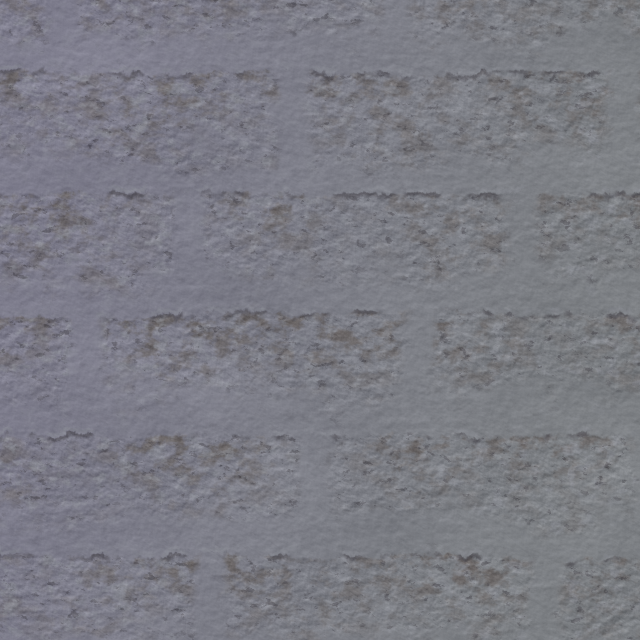
This texture is drawn by a three.js fragment shader. Its source:

```glsl
// Weathered brick wall under worn blue-grey paint, with smeared mortar courses.
varying vec2 vUv;

const vec3 PAINT_LEFT = vec3(0.488, 0.484, 0.548);
const vec3 PAINT_RIGHT = vec3(0.486, 0.498, 0.514);
const vec3 STAIN = vec3(0.400, 0.378, 0.372);
const vec3 PALE = vec3(0.545, 0.555, 0.585);
const vec3 PIT = vec3(0.270, 0.260, 0.285);

const float COURSE_TOP = 0.889;     // height of one brick's upper edge
const float COURSE_HEIGHT = 0.189;
const float BRICK_LENGTH = 0.52;
const float JOINT_X = 0.456;        // upright joint of the first course
const float JOINT_SHIFT = 0.31;     // shift per course, in brick lengths
const float JOINT_HALF = 0.020;
const float BRICK_SHARE = 0.68;     // part of a course not under mortar
const vec2 RELIEF_SCALE = vec2(38.0, 52.0);
const vec2 LIGHT_STEP = vec2(-0.0008, 0.0018);
const float GRAIN = 0.085;

vec2 hash2(vec2 p) {
  vec3 q = fract(p.xyx * vec3(0.1031, 0.1030, 0.0973));
  q += dot(q, q.yzx + 33.33);
  return fract((q.xx + q.yz) * q.zy);
}

float corner(vec2 cell, vec2 offset) {
  return dot(hash2(cell) * 2.0 - 1.0, offset);
}

// Gradient noise around zero
float noise(vec2 p) {
  vec2 i = floor(p), f = fract(p);
  vec2 w = f * f * f * (f * (f * 6.0 - 15.0) + 10.0);
  vec2 r = vec2(1.0, 0.0);
  float low = mix(corner(i, f), corner(i + r.xy, f - r.xy), w.x);
  float high = mix(corner(i + r.yx, f - r.yx), corner(i + r.xx, f - r.xx), w.x);
  return mix(low, high, w.y);
}

float fbm(vec2 p) {
  float sum = 0.0, amp = 0.5;
  for (int i = 0; i < 4; i++) {
    sum += amp * noise(p);
    p = p * 2.03 + vec2(17.1, 9.7);
    amp *= 0.6;
  }
  return sum;
}

float relief(vec2 p) {
  return fbm(p * RELIEF_SCALE + 3.0);
}

void main() {
  vec2 p = vUv;

  // Ragged course layout: edge is signed, positive below a brick's top
  vec2 bend = vec2(noise(p * 9.0 + 40.0), noise(p * vec2(7.0, 3.0))) * 0.012;
  vec2 chips = vec2(noise(p * 38.0 + 11.0), fbm(p * vec2(42.0, 30.0))) * 0.021;
  vec2 wall = p + bend + chips;
  float depth = (COURSE_TOP - wall.y) / COURSE_HEIGHT;
  float row = floor(depth);
  float down = depth - row;
  float edge = fract(depth + 0.5) - 0.5;

  // Exposed brick face between bed mortar and upright joints
  float along = fract((wall.x - JOINT_X) / BRICK_LENGTH + row * JOINT_SHIFT + 0.5);
  float jointDist = abs(along - 0.5) * BRICK_LENGTH;
  float beside = smoothstep(JOINT_HALF * 0.7, JOINT_HALF * 1.7, jointDist);
  float smear = fbm(p * vec2(8.0, 14.0) + 60.0);
  float bed = smoothstep(BRICK_SHARE - 0.16, BRICK_SHARE + 0.14, down + smear * 0.8);
  float face = smoothstep(0.0, 0.04, down) * (1.0 - bed) * beside;

  // Paint with a slow drift from violet to green-grey
  float drift = smoothstep(-0.1, 1.0, p.x + 0.25 * (0.5 - p.y));
  vec3 color = mix(PAINT_LEFT, PAINT_RIGHT, drift);
  color += 0.07 * fbm(p * vec2(4.0, 6.0) + 21.0);

  // Brown stains and pale flakes on the brick
  float region = 0.75 + 1.6 * noise(p * vec2(5.0, 7.0) + 8.0);
  float stain = smoothstep(-0.10, 0.22, fbm(p * vec2(24.0, 33.0) + 90.0));
  float topStain = 1.0 - 0.5 * smoothstep(0.05, 0.65, down);
  color = mix(color, STAIN, 0.88 * face * stain * topStain * clamp(region, 0.25, 1.0));
  float flake = smoothstep(0.0, 0.24, fbm(p * vec2(34.0, 46.0) + 130.0));
  color = mix(color, PALE, flake * mix(0.16, 0.55, face));

  // Slanted dark pits in clusters, rare on the mortar
  vec2 slanted = vec2(p.x + 0.45 * p.y, p.y - 0.15 * p.x);
  float cluster = 0.05 * noise(p * vec2(9.0, 12.0) + 33.0);
  float pit = smoothstep(0.12, 0.28, fbm(slanted * vec2(48.0, 72.0) + 200.0) + cluster);
  color = mix(color, PIT, pit * mix(0.07, 0.42, face));

  // Broken thin mortar lip with its crumbling shadow on the brick below
  float crumble = noise(p * vec2(17.0, 8.0) + 70.0) + 0.6 * noise(p * vec2(52.0, 40.0));
  float broken = smoothstep(-0.05, 0.26, crumble);
  float lip = smoothstep(-0.05, -0.02, edge) * (1.0 - smoothstep(-0.015, 0.005, edge));
  float shadow = smoothstep(-0.005, 0.015, edge) * (1.0 - smoothstep(0.02, 0.065, edge));
  color = mix(color, PALE, 0.45 * lip * broken);
  color = mix(color, PIT, 0.55 * shadow * broken * beside);

  // Light from above on the rough surface, then fine grain
  float lit = relief(p - LIGHT_STEP) - relief(p + LIGHT_STEP);
  color -= lit * mix(0.12, 0.25, face);
  color += GRAIN * mix(0.65, 1.0, face) * fbm(p * vec2(75.0, 100.0) + 51.0);

  gl_FragColor = vec4(color, 1.0);
}
```
